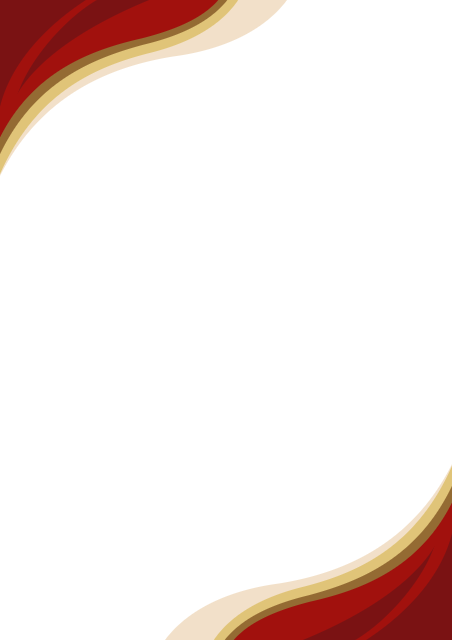
Reproduce this background procedurally as a WebGL 2 fragment shader.

```glsl
#version 300 es
precision highp float;
// White page with layered wave ribbons in two opposite corners.
// Each ribbon edge is a pair of cubic Bezier arcs, solved for height at x;
// a half-turn of the page maps the lower corner onto the upper one.

uniform vec2 u_resolution;
out vec4 fragColor;

const vec3 WHITE = vec3(1.0);
const vec3 CREAM = vec3(0.95, 0.88, 0.79);
const vec3 GOLD = vec3(0.88, 0.77, 0.47);
const vec3 BRONZE = vec3(0.58, 0.42, 0.20);
const vec3 RED = vec3(0.63, 0.065, 0.05);
const vec3 MAROON = vec3(0.48, 0.07, 0.075);

vec2 bezier(vec2 a, vec2 b, vec2 c, vec2 d, float t) {
    float s = 1.0 - t;
    return s * s * s * a + 3.0 * s * s * t * b + 3.0 * s * t * t * c + t * t * t * d;
}

vec2 bezierTangent(vec2 a, vec2 b, vec2 c, vec2 d, float t) {
    float s = 1.0 - t;
    return s * s * (b - a) + 2.0 * s * t * (c - b) + t * t * (d - c);
}

// Signed distance to an arc with rising x; negative on the corner side.
// Beyond its ends the arc continues along its tangent.
float arcDistance(vec2 p, vec2 a, vec2 b, vec2 c, vec2 d) {
    float low = 0.0;
    float high = 1.0;
    for (int i = 0; i < 16; i++) {
        float middle = 0.5 * (low + high);
        if (bezier(a, b, c, d, middle).x < p.x) low = middle;
        else high = middle;
    }
    float t = 0.5 * (low + high);
    vec2 offset = p - bezier(a, b, c, d, t);
    vec2 tangent = normalize(bezierTangent(a, b, c, d, t));
    return offset.y * tangent.x - offset.x * tangent.y;
}

// An S-shaped edge: two arcs that meet at the knee.
float waveDistance(vec2 p, vec2 start, vec2 b, vec2 c, vec2 knee, vec2 e, vec2 f, vec2 end) {
    if (p.x < knee.x) return arcDistance(p, start, b, c, knee);
    return arcDistance(p, knee, e, f, end);
}

float coverage(float dist, float pixel) {
    return clamp(0.5 - dist / pixel, 0.0, 1.0);
}

// Corner ornament; p is measured from the corner in page widths.
vec3 cornerWaves(vec2 p, float pixel) {
    float cream = waveDistance(p, vec2(0.0, 0.389), vec2(0.083, 0.225), vec2(0.221, 0.151),
        vec2(0.383, 0.125), vec2(0.497, 0.110), vec2(0.586, 0.066), vec2(0.635, 0.0));
    float gold = waveDistance(p, vec2(0.0, 0.385), vec2(0.077, 0.212), vec2(0.199, 0.151),
        vec2(0.328, 0.118), vec2(0.427, 0.094), vec2(0.492, 0.052), vec2(0.527, 0.0));
    float bronze = waveDistance(p, vec2(0.0, 0.341), vec2(0.077, 0.180), vec2(0.206, 0.129),
        vec2(0.317, 0.099), vec2(0.409, 0.077), vec2(0.468, 0.044), vec2(0.503, 0.0));
    float red = waveDistance(p, vec2(0.0, 0.304), vec2(0.074, 0.157), vec2(0.203, 0.110),
        vec2(0.313, 0.085), vec2(0.396, 0.064), vec2(0.451, 0.037), vec2(0.483, 0.0));

    // Dark folds: the corner itself and a pointed leaf beside it.
    vec2 leafTip = vec2(0.041, 0.203);
    float fold = arcDistance(p, vec2(0.0, 0.236), vec2(0.022, 0.147),
        vec2(0.092, 0.064), vec2(0.190, 0.0));
    float leafInner = arcDistance(p, leafTip, vec2(0.066, 0.133),
        vec2(0.140, 0.044), vec2(0.214, 0.0));
    float leafOuter = arcDistance(p, leafTip, vec2(0.092, 0.122),
        vec2(0.203, 0.052), vec2(0.330, 0.0));
    float dark = min(fold, max(leafOuter, -leafInner));

    vec3 color = mix(WHITE, CREAM, coverage(cream, pixel));
    color = mix(color, GOLD, coverage(gold, pixel));
    color = mix(color, BRONZE, coverage(bronze, pixel));
    color = mix(color, RED, coverage(red, pixel));
    return mix(color, MAROON, coverage(dark, pixel));
}

void main() {
    // Fold the page by a half-turn so both corners share one coordinate frame.
    bool upperHalf = gl_FragCoord.y > 0.5 * u_resolution.y;
    vec2 fromCorner = upperHalf
        ? vec2(gl_FragCoord.x, u_resolution.y - gl_FragCoord.y)
        : vec2(u_resolution.x - gl_FragCoord.x, gl_FragCoord.y);
    float pixel = 1.0 / u_resolution.x;
    fragColor = vec4(cornerWaves(fromCorner * pixel, pixel), 1.0);
}
```
